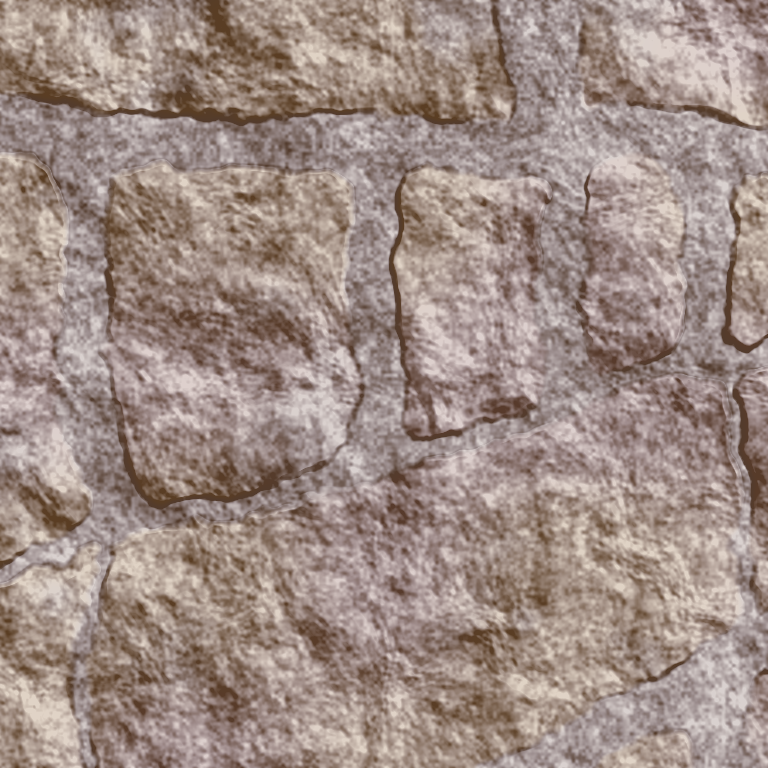
This texture is drawn by a WebGL 1 fragment shader. Its source:

```glsl
precision highp float;
// Rough sandstone wall: slanting courses of hewn blocks set in sandy mortar.

uniform vec2 u_resolution;

float hash(vec2 p) {
  vec3 q = fract(p.xyx * 0.1031);
  q += dot(q, q.yzx + 33.33);
  return fract((q.x + q.y) * q.z);
}

float noise(vec2 p) {
  vec2 cell = floor(p);
  vec2 f = fract(p);
  f = f * f * (3.0 - 2.0 * f);
  float low = mix(hash(cell), hash(cell + vec2(1.0, 0.0)), f.x);
  float high = mix(hash(cell + vec2(0.0, 1.0)), hash(cell + 1.0), f.x);
  return mix(low, high, f.y);
}

float fbm(vec2 p) {
  float sum = 0.0;
  float amplitude = 0.5;
  for (int i = 0; i < 5; i++) {
    sum += amplitude * noise(p);
    p = mat2(1.6, 1.2, -1.2, 1.6) * p + 17.3;
    amplitude *= 0.53;
  }
  return sum;
}

// Shifts positions so that the block outlines wander.
vec2 wander(vec2 p) {
  vec2 broad = vec2(noise(p * 6.0 + 3.0), noise(p * 6.0 + 41.0)) - 0.5;
  vec2 chips = vec2(noise(p * 24.0 + 9.0), noise(p * 24.0 + 67.0)) - 0.5;
  vec2 nicks = vec2(noise(p * 70.0 + 5.0), noise(p * 70.0 + 23.0)) - 0.5;
  return p + broad * 0.05 + chips * 0.018 + nicks * 0.008;
}

// Depth inside the nearest block: positive on stone, negative on mortar.
float stoneDepth(vec2 p) {
  p = wander(p);
  // Courses converge to the right; rows are counted downwards.
  float courseHeight = 0.58 - 0.25 * p.x;
  float course = (0.85 - p.y) / courseHeight;
  float row = floor(course);
  float odd = mod(row, 2.0);

  // Blocks shrink to the right; odd courses hold longer ones.
  float density = mix(1.0, 0.3, odd);
  float column = log(1.28 / (1.4 - p.x)) * 3.04 * density + odd * 0.224 * (1.0 - row);
  float blockWidth = (1.4 - p.x) / (3.04 * density);

  vec2 size = vec2(blockWidth, courseHeight);
  vec2 gap = vec2(0.009 + 0.022 * abs(row - 1.0), mix(0.042, 0.009, odd));
  vec2 local = (fract(vec2(column, course)) - 0.5) * size;
  local.y -= 0.02 * (1.0 - odd);
  float radius = mix(0.04, 0.015, odd);
  vec2 q = abs(local) - 0.5 * size + gap + radius;
  return radius - length(max(q, 0.0)) - min(max(q.x, q.y), 0.0);
}

// Thin, mostly upright splits that come and go.
float fissure(vec2 p) {
  vec2 bent = p + 0.03 * vec2(noise(p * 17.0), noise(p * 17.0 + 31.0));
  float split = abs(noise(bent * vec2(9.0, 3.5) + 12.0) - 0.5);
  return smoothstep(0.05, 0.0, split) * smoothstep(0.48, 0.7, noise(p * 5.0 + 50.0));
}

float relief(vec2 p, float depth) {
  float stone = smoothstep(-0.004, 0.006, depth);
  vec2 hewn = p + 0.025 * vec2(noise(p * 13.0 + 7.0), noise(p * 13.0 + 29.0));
  float rough = (fbm(hewn * 9.0) - 0.52) * mix(0.036, 0.052, stone);
  float chipped = 0.008 * stone * smoothstep(0.35, 0.65, noise(hewn * vec2(15.0, 10.0) + 80.0));
  float swell = 0.006 * smoothstep(-0.004, 0.035, depth);
  return rough + chipped + swell;
}

void main() {
  vec2 p = gl_FragCoord.xy / u_resolution;
  float depth = stoneDepth(p);
  float stone = smoothstep(-0.004, 0.006, depth);

  // Light grazes the wall from the upper right.
  vec2 towardLight = vec2(0.62, 0.78) * 0.0022;
  vec2 ahead = p + towardLight;
  float slope = (relief(p, depth) - relief(ahead, stoneDepth(ahead))) / 0.0022;

  // Brightness from slope, broad stains, clumps and sand grains.
  float grain = noise(p * 225.0) + 0.7 * noise(p * 130.0 + 90.0) - 0.85;
  float clumps = noise(p * 48.0 + 14.0) + noise(p * 85.0 + 71.0) - 1.0;
  float stain = fbm(p * 3.5 + 5.0) - 0.52;
  float tone = 0.58 + 0.9 * clamp(slope, -0.5, 0.45);
  tone += grain * mix(0.46, 0.38, stone) + clumps * 0.2 + stain * 0.6;

  // Broken shadow lines where blocks meet mortar, and pitted hollows.
  float seam = 1.0 - smoothstep(0.0, 0.007, abs(depth));
  tone -= 0.5 * seam * smoothstep(0.25, 0.7, noise(p * 16.0 + 60.0));
  tone -= 0.22 * fissure(p) * stone;
  tone -= 0.3 * stone * smoothstep(0.68, 0.9, noise(p * vec2(17.0, 12.0) + 120.0));

  vec3 umber = vec3(0.38, 0.29, 0.23);
  vec3 taupe = vec3(0.62, 0.56, 0.55);
  vec3 chalk = vec3(0.82, 0.78, 0.76);
  vec3 color = mix(umber, taupe, clamp(tone / 0.55, -0.2, 1.0));
  color = mix(color, chalk, clamp((tone - 0.55) / 0.45, 0.0, 1.2));

  // Ochre and rose stone, smeared in places with cool grey mortar.
  float ochre = smoothstep(0.25, 0.75, noise(p * 4.0 + 33.0));
  vec3 stoneTint = mix(vec3(0.008, -0.008, 0.004), vec3(0.02, 0.005, -0.028), ochre);
  float smear = 0.8 * smoothstep(0.55, 0.75, fbm(p * 5.0 + 77.0));
  color += mix(vec3(-0.008, -0.004, 0.008), stoneTint, stone * (1.0 - smear));
  gl_FragColor = vec4(color, 1.0);
}
```
